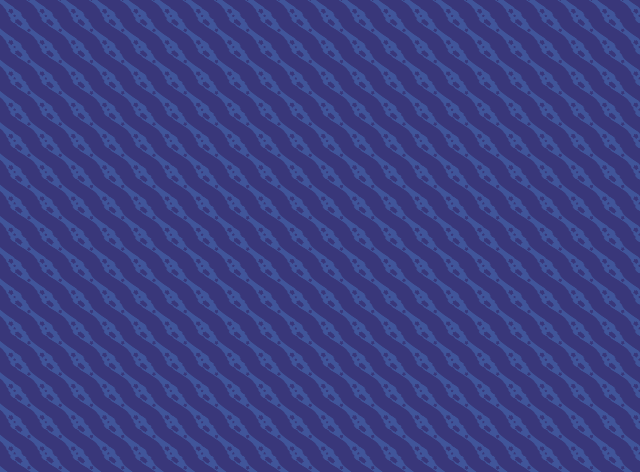
Reproduce this pattern procedurally as a Shadertoy shader.

```glsl
// Diagonal rows of ragged, perforated blue ribbons on a deep indigo ground.

const float TAU = 6.2831853;
const float REPEATS_ACROSS = 20.48;
const vec2 PATTERN_OFFSET = vec2(0.827, 0.04);
const vec3 GROUND = vec3(0.222, 0.216, 0.478);
const vec3 RIBBON = vec3(0.252, 0.332, 0.602);

float hash(vec2 p) {
    return fract(sin(dot(p, vec2(127.1, 311.7))) * 43758.5453);
}

// Value noise along a ribbon, repeating once per cell, in -1..1
float loopNoise(float v, float steps, float seed) {
    float x = v * steps;
    float i = floor(x);
    float a = hash(vec2(mod(i, steps), seed));
    float b = hash(vec2(mod(i + 1.0, steps), seed));
    return mix(a, b, smoothstep(0.0, 1.0, x - i)) * 2.0 - 1.0;
}

// Wavy ribbon: slant is the horizontal offset from the diagonal
float ribbonDistance(float slant, float v) {
    float swell = 0.5 - 0.5 * cos(TAU * v);
    float rough = mix(0.008, 0.036, swell);
    float left = 0.02 - 0.09 * cos(TAU * (v - 0.66));
    float right = 0.38 + 0.07 * cos(TAU * (v - 0.36));
    left += rough * loopNoise(v, 15.0, 3.0);
    right += rough * loopNoise(v, 17.0, 8.0);
    return max(left - slant, slant - right) * 0.7071;
}

// Elongated hole with a wobbly rim; place holds its slant and height
float holeDistance(float slant, float v, vec2 place, float halfLength, float radius) {
    float dv = fract(v - place.y + 0.5) - 0.5;
    vec2 d = vec2(slant - place.x + dv, dv);
    vec2 axis = normalize(vec2(1.0, 0.8));
    d -= axis * clamp(dot(d, axis), -halfLength, halfLength);
    float wobble = sin(5.0 * atan(d.y, d.x + 1e-5) + 20.0 * place.y);
    return length(d) - radius * (1.0 + 0.16 * wobble);
}

float perforatedRibbon(vec2 p) {
    // Fold every ribbon onto the one nearest the diagonal
    float slant = fract(p.x - p.y + 0.3) - 0.3;
    float v = fract(p.y);

    float holes = holeDistance(slant, v, vec2(0.20, 0.32), 0.015, 0.062);
    holes = min(holes, holeDistance(slant, v, vec2(0.17, 0.47), 0.0, 0.035));
    holes = min(holes, holeDistance(slant, v, vec2(0.09, 0.68), 0.06, 0.065));
    holes = min(holes, holeDistance(slant, v, vec2(0.17, 0.93), 0.0, 0.052));
    return max(ribbonDistance(slant, v), -holes);
}

void mainImage(out vec4 fragColor, in vec2 fragCoord) {
    // Square cells, measured downward from the top edge
    float pixel = REPEATS_ACROSS / iResolution.x;
    vec2 p = vec2(fragCoord.x, iResolution.y - fragCoord.y) * pixel;

    float d = perforatedRibbon(p - PATTERN_OFFSET);
    float cover = 1.0 - smoothstep(-0.6 * pixel, 0.6 * pixel, d);
    fragColor = vec4(mix(GROUND, RIBBON, cover), 1.0);
}
```
